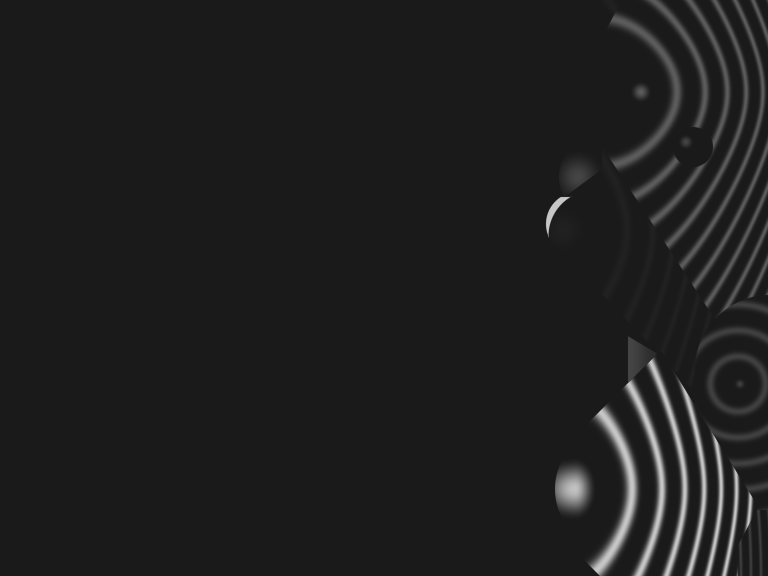
Reproduce this background procedurally as a Shadertoy shader.

```glsl
const float BASE = 0.102;

// Anti-aliased coverage of a region, positive distance meaning inside
float inside(float d) {
    float blur = 4.0 / iResolution.y;
    return smoothstep(-blur, blur, d);
}

float disk(vec2 p, vec2 center, float radius) {
    return radius - length(p - center);
}

float glow(vec2 p, vec2 center, float radius) {
    return smoothstep(radius, 0.0, length(p - center));
}

// Bands crest at whole phases; the core before the first band stays dark
float ripple(float phase) {
    return pow(0.5 + 0.5 * cos(6.2832 * phase), 4.0) * smoothstep(0.4, 0.6, phase);
}

// Quadratic across, nearly linear along: circles that open into hyperbolas
float bulge(vec2 q, float flare) {
    return (q.x * q.x + flare * (length(vec2(q.y, 0.5)) - 0.5)) / 0.52;
}

float tone(float peak, float amount) {
    return mix(BASE, peak, amount);
}

void mainImage(out vec4 fragColor, in vec2 fragCoord) {
    vec2 p = 5.76 * fragCoord / iResolution.y;
    float shade = BASE;

    // Faint middle ripples
    float middle = min(p.x - 6.02, (p.y + 1.05 * p.x - 9.14) / 1.45);
    float faint = ripple(bulge(p - vec2(5.40, 3.46), 1.0) - 0.455);
    shade = mix(shade, tone(0.128, faint), inside(middle));

    // Upper ripples with a core dot
    float upper = min(p.x - 6.01, ((p.x - 6.01) * 1.53 + p.y - 4.31) / 1.83);
    upper = min(upper, (p.x - 6.01 - 0.52 * (p.y - 5.36)) / 1.13);
    float upperLight = ripple(bulge(p - vec2(5.99, 4.84), 1.53) - 0.17);
    upperLight = max(upperLight, glow(p, vec2(6.41, 4.84), 0.11));
    shade = mix(shade, tone(0.36, upperLight), inside(upper));

    // Dark eye cut into the upper ripples
    float eye = tone(0.27, glow(p, vec2(6.86, 4.34), 0.08));
    shade = mix(shade, eye, inside(disk(p, vec2(6.93, 4.29), 0.2)));

    // Right-hand concentric rings
    float radius = length(p - vec2(7.38, 1.92));
    float rings = max(ripple(radius / 0.26 - 0.06), glow(p, vec2(7.40, 1.92), 0.06));
    float right = disk(vec2(p.x, max(p.y, 2.06)), vec2(7.70, 2.06), 0.75);
    shade = mix(shade, tone(0.25, rings), inside(right));

    // Thin upright lines in the lower corner
    float corner = min(0.66 - p.y, p.x - 7.34);
    float lines = ripple((p.x + 0.06 * p.y * p.y) * 10.0 - 0.1);
    shade = mix(shade, tone(0.24, lines), inside(corner));

    // Bright lower ripples
    float lower = min((p.x - p.y - 4.35) / 1.41, (p.x + p.y - 6.0) / 1.41);
    lower = min(lower, (6.76 + (2.01 - p.y) / 1.6 - p.x) * 0.85);
    lower = min(lower, (7.38 + 0.54 * max(p.y - 0.31, 0.0) - p.x) * 0.88);
    float bright = ripple(bulge(p - vec2(5.60, 0.87), 0.85));
    shade = mix(shade, tone(0.78, bright), inside(lower));

    // Bright core, stretched to the left and cut by an arc
    vec2 q = p - vec2(5.75, 0.87);
    q *= vec2(q.x < 0.0 ? 0.6 : 1.1, 0.75);
    float core = glow(q, vec2(0.0), 0.24) * inside(disk(p, vec2(6.18, 0.87), 0.63));
    shade = max(shade, tone(0.76, core));

    // Gray wedge above the bright ripples
    float wedge = min(p.x - 6.28, (4.35 - p.x + p.y) / 1.41);
    wedge = min(wedge, (2.38 - 0.6 * (p.x - 6.31) - p.y) / 1.17);
    shade = mix(shade, mix(0.27, 0.17, smoothstep(6.28, 6.56, p.x)), inside(wedge));

    // Soft spots on both sides of a slanted cut
    float slant = (p.y - 3.78 - 0.735 * (p.x - 5.63)) / 1.24;
    float spot = glow(p, vec2(5.78, 3.99), 0.28);
    spot *= inside(min(slant, disk(p, vec2(6.0, 3.99), 0.41)));
    shade = max(shade, tone(0.27, spot));
    float hollow = disk(p, vec2(5.94, 3.40), 0.455);
    float dim = glow(p, vec2(5.63, 3.46), 0.24) * inside(min(hollow, -slant));
    shade = max(shade, tone(0.13, dim));

    // White crescent
    float crescent = min(disk(p, vec2(5.78, 3.52), 0.32), min(-hollow, 3.79 - p.y));
    shade = mix(shade, 0.78, inside(crescent));

    fragColor = vec4(vec3(shade), 1.0);
}
```
